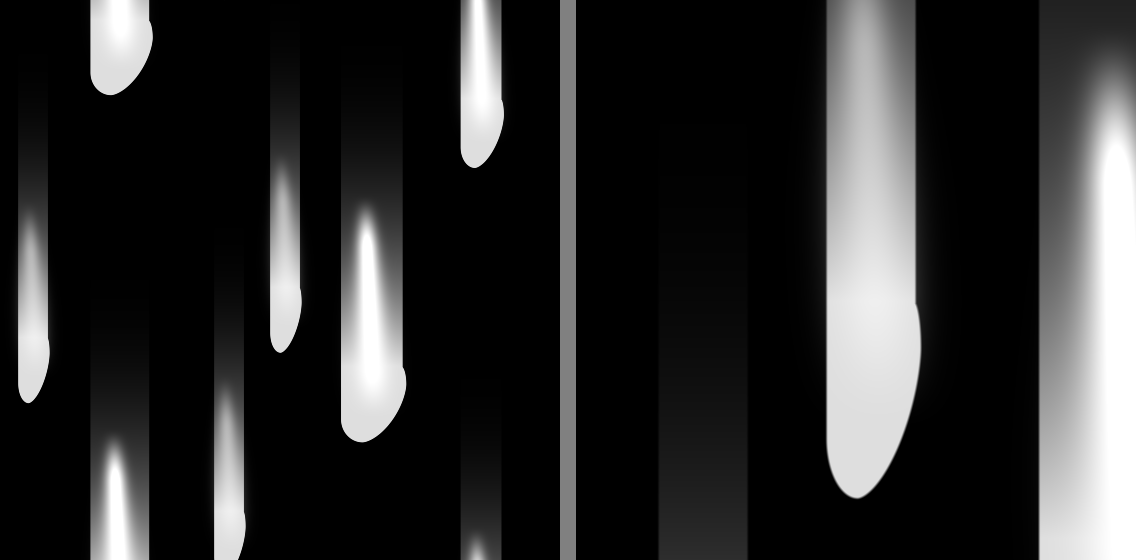
Left, the full canvas; right, a detail of the centre.
Reproduce this background procedurally as a three.js fragment shader.

```glsl
varying vec2 vUv;

const float EDGE = 0.001;
const float PERIOD = 1.03;
const float HEAD_TONE = 0.87;

// Approximate signed distance to a superellipse
float superellipse(vec2 p, vec2 radius, float power) {
  vec2 q = abs(p) / radius + 1e-4;
  float k = pow(pow(q.x, power) + pow(q.y, power), 1.0 / power);
  vec2 slope = pow(q / k, vec2(power - 1.0)) / radius;
  return (k - 1.0) / length(slope);
}

// Straight column ending in a slanted, rounded head; p starts at its lower left
float streakDistance(vec2 p, float width, float headHeight) {
  float tipX = 0.35 * width;
  float leftTop = 0.3 * headHeight;
  float shoulder = 0.76 * headHeight;
  if (p.x < tipX) {
    if (p.y > leftTop) return -p.x;
    return superellipse(p - vec2(tipX, leftTop), vec2(tipX, leftTop), 2.0);
  }
  if (p.y < shoulder) {
    return superellipse(p - vec2(tipX, shoulder), vec2(0.71 * width, shoulder), 1.6);
  }
  float bulge = superellipse(p - vec2(0.97 * width, shoulder),
                             vec2(0.09 * width, 0.24 * headHeight), 2.0);
  return min(p.x - width, bulge);
}

// Soft, slightly leaning light inside the lower column
float coreGlow(vec2 p, float width) {
  float top = 0.29 + 1.4 * width;
  float taper = 1.0 - 0.45 * smoothstep(0.15, top, p.y);
  float spread = (0.016 + 0.11 * width) * taper;
  float offset = (p.x - 0.48 * width - 0.04 * (0.2 - p.y)) / spread;
  float span = smoothstep(0.04, 0.13, p.y) * (1.0 - smoothstep(top - 0.1, top, p.y));
  float strength = mix(0.55, 1.2, smoothstep(0.055, 0.08, width));
  return min(strength * span * exp(-offset * offset), 1.0);
}

float streak(vec2 p, float width) {
  float headHeight = 0.1 + 0.33 * width;
  float trailEnd = 0.6 + 1.65 * width;
  float fade = clamp((trailEnd - p.y) / (trailEnd - headHeight), 0.0, 1.0);
  float inside = 1.0 - smoothstep(-EDGE, EDGE, streakDistance(p, width, headHeight));
  float body = HEAD_TONE * pow(fade, 2.8) * inside;
  return 1.0 - (1.0 - body) * (1.0 - coreGlow(p, width));
}

void main() {
  float darkness = 1.0;

  // Two groups of three uneven lanes, each repeating vertically
  for (int i = 0; i < 6; i++) {
    float group = floor((float(i) + 0.5) / 3.0);
    float lane = float(i) - 3.0 * group;
    float width = 0.053 + 0.052 * lane * (2.0 - lane) + 0.005 * group * lane * lane;
    float center = 0.059 + 0.135 * lane + 0.02 * lane * lane + 0.45 * group;
    float tip = 0.28 + 0.74 * lane - 0.19 * lane * lane + group * (0.09 + 0.32 * lane);
    float height = mod(vUv.y - tip + 0.1, PERIOD) - 0.1;
    darkness *= 1.0 - streak(vec2(vUv.x - center + 0.5 * width, height), width);
  }

  gl_FragColor = vec4(vec3(1.0 - darkness), 1.0);
}
```
